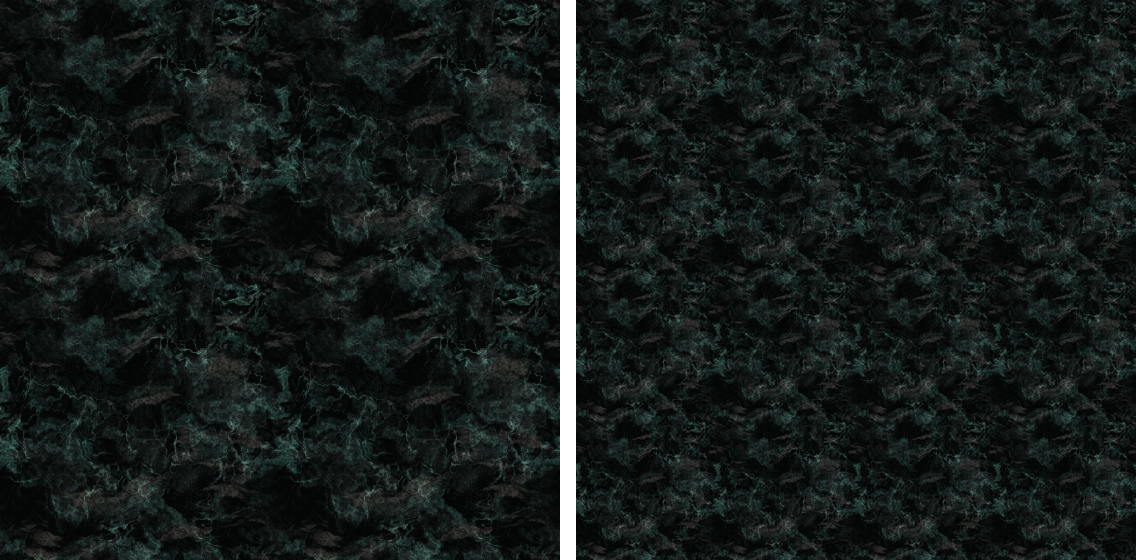
Left: one tile. Right: repeated 2 by 2.
Give the GLSL for this texture, as a Shadertoy shader.

```glsl
vec2 hash2(vec2 cell, float seed) {
    vec3 q = fract(vec3(cell.xyx + seed * 17.3) * vec3(0.1031, 0.1030, 0.0973));
    q += dot(q, q.yzx + 33.33);
    return fract((q.xx + q.yz) * q.zy);
}

// Value noise whose lattice wraps once per unit tile
float wrapNoise(vec2 p, vec2 cells, float seed) {
    vec2 i = floor(p * cells), f = fract(p * cells);
    f = f * f * (3.0 - 2.0 * f);
    float a = hash2(mod(i, cells), seed).x;
    float b = hash2(mod(i + vec2(1, 0), cells), seed).x;
    float c = hash2(mod(i + vec2(0, 1), cells), seed).x;
    float d = hash2(mod(i + 1.0, cells), seed).x;
    return mix(mix(a, b, f.x), mix(c, d, f.x), f.y);
}

float fbm(vec2 p, vec2 cells, float seed) {
    float sum = 0.0, total = 0.0, weight = 1.0;
    for (int octave = 0; octave < 5; octave++) {
        sum += weight * wrapNoise(p, cells, seed + float(octave));
        total += weight;
        weight *= 0.58;
        cells *= 2.0;
    }
    return sum / total;
}

// Thin lines along the borders of wrapping cells
float veins(vec2 p, float cells, float width, float seed) {
    vec2 i = floor(p * cells), f = fract(p * cells);
    float nearest = 9.0, second = 9.0;
    for (int y = -1; y <= 1; y++)
    for (int x = -1; x <= 1; x++) {
        vec2 offset = vec2(x, y);
        float d = length(offset + hash2(mod(i + offset, cells), seed) - f);
        second = min(second, max(nearest, d));
        nearest = min(nearest, d);
    }
    return 1.0 - smoothstep(0.0, width, second - nearest);
}

void mainImage(out vec4 fragColor, in vec2 fragCoord) {
    // Two tiles across the canvas, bent into ragged shapes
    vec2 p = 2.0 * fragCoord / iResolution.xy;
    vec2 bend = vec2(fbm(p, vec2(9), 1.0), fbm(p, vec2(9), 8.0)) - 0.5;
    vec2 w = p + 0.17 * bend;

    // Dark stone with soft cloudy regions
    float region = smoothstep(0.3, 0.65, fbm(p, vec2(4, 5), 15.0));
    float cloud = smoothstep(0.42, 0.76, fbm(w, vec2(8, 10), 22.0));
    vec3 color = vec3(0.018, 0.025, 0.024);
    color += vec3(0.085, 0.105, 0.100) * cloud * (0.5 + 0.8 * region);

    // Green mineral blotches
    float blotch = smoothstep(0.50, 0.72, fbm(w, vec2(15), 29.0));
    color += vec3(0.075, 0.135, 0.120) * blotch * (0.3 + 0.9 * region);

    // Flat, slightly falling streaks of warm grey
    vec2 slanted = p + 0.06 * bend + vec2(0.0, 0.04 * sin(6.28318 * p.x));
    float streak = smoothstep(0.57, 0.71, fbm(slanted, vec2(6, 18), 36.0));
    color = mix(color, vec3(0.185, 0.182, 0.172), 0.8 * streak);

    // Broken veins, a fine net and a few long cracks
    float broken = smoothstep(0.42, 0.66, fbm(p, vec2(11), 43.0));
    float net = veins(w, 17.0, 0.22, 50.0) * broken;
    float cracks = veins(w, 5.0, 0.06, 51.0) * (0.25 + broken);
    color += vec3(0.100, 0.160, 0.145) * net * (0.4 + 0.7 * region);
    color += vec3(0.100, 0.125, 0.115) * cracks;

    // Crystal grain and scattered pale specks
    float grain = 0.6 * wrapNoise(p, vec2(190), 60.0) + 0.4 * wrapNoise(p, vec2(95), 61.0);
    float speck = smoothstep(0.84, 0.98, wrapNoise(p, vec2(130), 62.0));
    color *= 0.4 + 1.2 * grain;
    color += vec3(0.040, 0.050, 0.046) * speck * (0.3 + cloud + net);

    fragColor = vec4(color, 1.0);
}
```
